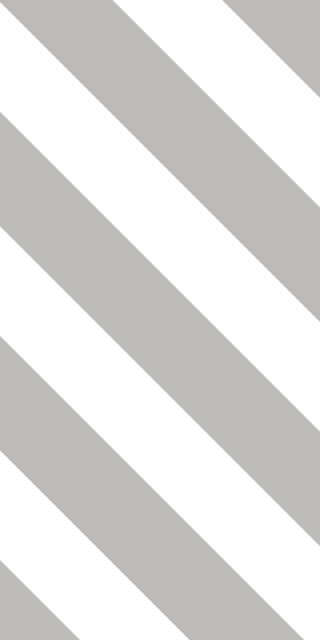
A WebGL 1 fragment shader for this pattern:

```glsl
precision highp float;
// Broad warm-grey diagonal stripes on white, falling from left to right.

uniform vec2 u_resolution;

const vec3 WHITE = vec3(1.0);
const vec3 WARM_GREY = vec3(0.74, 0.73, 0.73);

// Lengths are fractions of the canvas height, measured down the left edge.
const float STRIPE_PERIOD = 0.3503;
const float STRIPE_WIDTH = 0.179;
const float STRIPE_CENTRE = 0.264;

// Signed distance to the nearest 45 degree stripe, negative inside.
float stripeDistance(vec2 p, float period, float width, float centre) {
    float drop = 1.0 - p.y - p.x;
    float offset = (fract((drop - centre) / period + 0.5) - 0.5) * period;
    return (abs(offset) - 0.5 * width) * inversesqrt(2.0);
}

// Coverage of a shape, smoothed over about one pixel.
float coverage(float signedDistance, float pixel) {
    return 1.0 - smoothstep(-0.7 * pixel, 0.7 * pixel, signedDistance);
}

void main() {
    vec2 p = gl_FragCoord.xy / u_resolution.y;
    float pixel = 1.0 / u_resolution.y;

    float d = stripeDistance(p, STRIPE_PERIOD, STRIPE_WIDTH, STRIPE_CENTRE);
    vec3 colour = mix(WHITE, WARM_GREY, coverage(d, pixel));

    gl_FragColor = vec4(colour, 1.0);
}
```
